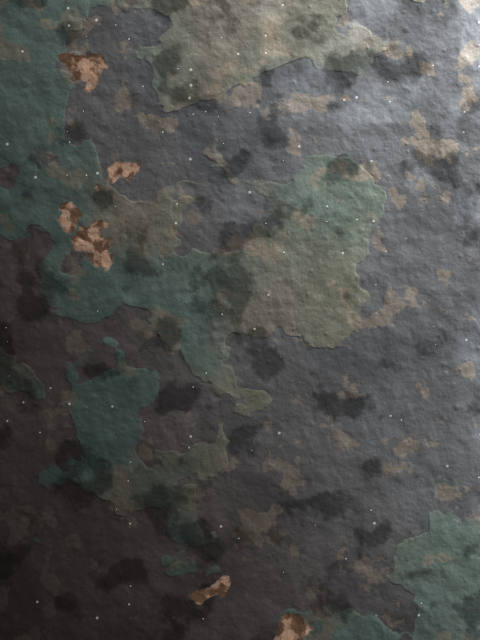
A Shadertoy shader for this texture:

```glsl
// Weathered painted metal: dark grey-brown ground under torn green and teal paint,
// with bare tan chips, blisters and specks. Layered noise gives colour and height;
// a glancing light from the upper right shades the relief.

float hash(vec2 p) {
    vec3 q = fract(p.xyx * vec3(0.1031, 0.1030, 0.0973));
    q += dot(q, q.yzx + 33.33);
    return fract((q.x + q.y) * q.z);
}

float noise(vec2 p) {
    vec2 i = floor(p), f = fract(p);
    f = f * f * (3.0 - 2.0 * f);
    return mix(mix(hash(i), hash(i + vec2(1, 0)), f.x),
               mix(hash(i + vec2(0, 1)), hash(i + vec2(1, 1)), f.x), f.y);
}

float fbm(vec2 p) {
    float sum = 0.0, amp = 0.52;
    for (int i = 0; i < 5; i++) {
        sum += amp * noise(p);
        p = mat2(1.6, 1.2, -1.2, 1.6) * p + 17.3;
        amp *= 0.5;
    }
    return sum;
}

// Islands of remaining paint with ragged, crisp edges
float paintMask(vec2 p) {
    vec2 warp = vec2(fbm(p * 13.0), fbm(p * 13.0 + 40.0)) - 0.5;
    float field = fbm((p + 0.06 * warp) * vec2(6.0, 7.5) + 3.0);
    return smoothstep(0.525, 0.55, field);
}

// Scattered round spots, one per cell at most; returns 0 outside, 1 at the centre
float spots(vec2 p, float cells, float share, float radius) {
    vec2 id = floor(p * cells);
    vec2 centre = 0.3 + 0.4 * vec2(hash(id + 5.0), hash(id + 71.0));
    float size = radius * (0.5 + hash(id + 23.0));
    float d = length(fract(p * cells) - centre) / size;
    return step(hash(id + 131.0), share) * smoothstep(1.0, 0.3, d);
}

// Irregular flakes of bare ground, clustered at the left and the lower edge
float chipMask(vec2 p) {
    const float cells = 8.0;
    vec2 ragged = vec2(fbm(p * 22.0), fbm(p * 22.0 + 90.0)) - 0.5;
    vec2 q = (p + 0.085 * ragged) * cells;
    float mask = 0.0;
    for (int y = -1; y <= 1; y++)
    for (int x = -1; x <= 1; x++) {
        vec2 id = floor(q) + vec2(x, y);
        vec2 centre = id + vec2(hash(id + 11.0), hash(id + 57.0));
        vec2 at = centre / cells;
        float share = 0.36 * max(smoothstep(0.42, 0.15, at.x) * smoothstep(0.2, 0.4, at.y),
                                 smoothstep(0.3, 0.2, at.y) * smoothstep(0.2, 0.35, at.x));
        float size = mix(0.1, 0.27, hash(id + 83.0));
        vec2 d = mat2(0.8, -0.6, 0.6, 0.8) * (q - centre) * vec2(0.8, 1.25);
        mask = max(mask, step(hash(id + 29.0), share) * smoothstep(size, size - 0.05, length(d)));
    }
    return mask;
}

float height(vec2 p) {
    float crust = fbm(p * 42.0) + 0.6 * fbm(p * 17.0 + 8.0);
    float blisters = spots(p, 34.0, 0.3, 0.22) + 0.7 * spots(p + 0.37, 55.0, 0.25, 0.25);
    return crust + 0.16 * paintMask(p) + 0.12 * blisters - 0.12 * chipMask(p);
}

void mainImage(out vec4 fragColor, in vec2 fragCoord) {
    vec2 uv = fragCoord / iResolution.xy;
    vec2 p = fragCoord / iResolution.y;

    // Broad light, falling off to the lower left
    float glow = clamp(dot(uv, vec2(0.56, 0.44)) + 0.08 * (fbm(p * 3.0) - 0.5), 0.0, 1.0);
    float light = 0.125 + 0.48 * pow(glow, 1.35);

    // Ground: warm in shadow, cool in the sheen
    float mottle = fbm(p * 9.0 + 50.0);
    vec3 ground = mix(vec3(1.04, 0.92, 0.88), vec3(0.98, 1.0, 1.02), smoothstep(0.1, 0.65, glow));
    ground *= 0.72 + 0.44 * mottle;

    // Paint: olive in the middle, teal at the left and the bottom
    float teal = smoothstep(0.4, 0.62, fbm(p * 4.0 + 21.0) + 0.2 * smoothstep(0.35, 0.0, min(uv.x, uv.y)));
    vec3 olive = mix(vec3(1.14, 1.16, 1.0), vec3(1.2, 1.13, 1.02), noise(p * 14.0));
    vec3 paint = mix(olive, vec3(0.85, 1.14, 1.1), teal * (1.0 - 0.75 * glow));
    paint *= 0.86 + 0.28 * fbm(p * 30.0);
    vec3 tone = mix(ground, paint, paintMask(p) * mix(1.0, 0.7, glow));

    // Small worn flecks and dark grime
    float flecks = smoothstep(0.63, 0.69, fbm(p * 26.0 + 12.0));
    tone = mix(tone, vec3(1.38, 1.24, 1.08), 0.55 * flecks);
    tone *= 1.0 - 0.3 * smoothstep(0.58, 0.72, fbm(p * 19.0 + 66.0));
    vec3 color = tone * light;

    // Bare chips, stained from within
    float stain = smoothstep(0.38, 0.6, fbm(p * 60.0 + 31.0));
    vec3 chip = mix(vec3(0.36, 0.27, 0.21), vec3(0.64, 0.52, 0.44), stain);
    color = mix(color, chip * (0.7 + 0.6 * light), chipMask(p));

    // Relief under the glancing light
    const float reach = 0.0028;
    float slope = height(p) - height(p + reach * vec2(0.6, 0.8));
    color *= clamp(1.0 + mix(1.0, 1.7, glow) * slope, 0.5, 1.5);

    // Pale sheen on the bright crust and tiny glints
    float sheen = smoothstep(0.56, 0.72, fbm(p * 12.0 + 77.0)) * smoothstep(0.55, 0.95, glow);
    color += 0.14 * sheen * vec3(0.9, 0.98, 1.05);
    color += 0.3 * spots(p + 0.19, 42.0, 0.08, 0.1);

    fragColor = vec4(clamp(color, 0.0, 1.0), 1.0);
}
```
